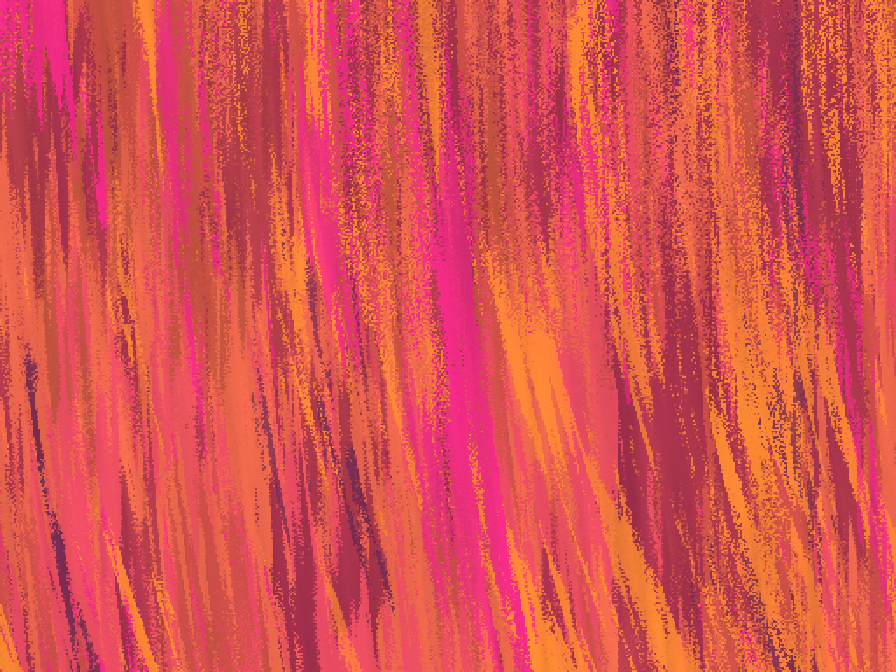
Reproduce this texture procedurally as a Shadertoy shader.

```glsl
// Dry, grainy brush strokes in coral, rose, maroon, orange and magenta, dragged steeply down.

const int LAYERS = 7;
const float GRAIN_ROWS = 384.0;              // grains per canvas height
const vec2 GRAIN_RANGE = vec2(0.09, 0.25);   // calm and rough scatter
const float EDGE = 0.022;                    // softness of paint edges
const float RAGGED = 0.26;                   // length of bristle ends
const float STREAK_TINT = 0.10;
const vec2 OPACITY = vec2(0.62, 1.05);       // thin and thick paint
const vec3 BASE_RED = vec3(0.81, 0.31, 0.28);

// Paint order: coral, rose, rust, maroon, orange, magenta, plum
const vec3 PAINT[LAYERS] = vec3[](
    vec3(0.95, 0.42, 0.30), vec3(0.92, 0.29, 0.39), vec3(0.75, 0.32, 0.24),
    vec3(0.62, 0.18, 0.29), vec3(1.00, 0.54, 0.20), vec3(0.94, 0.16, 0.52),
    vec3(0.47, 0.17, 0.32));
const float CUT[LAYERS] = float[](0.44, 0.575, 0.65, 0.62, 0.60, 0.665, 0.79);
const float LEAN[LAYERS] = float[](0.13, 0.10, 0.06, 0.08, 0.27, 0.17, 0.20);
// Direction in which each paint becomes more common
const vec2 PULL[LAYERS] = vec2[](
    vec2(-0.09, 0.0), vec2(-0.08, -0.02), vec2(0.04, 0.04),
    vec2(0.12, 0.11), vec2(0.13, -0.07), vec2(-0.13, -0.02),
    vec2(0.03, -0.12));

float hash(vec2 p) {
    return fract(sin(dot(p, vec2(127.1, 311.7))) * 43758.55);
}

float noise(vec2 p) {
    vec2 cell = floor(p);
    vec2 f = fract(p);
    f = f * f * (3.0 - 2.0 * f);
    return mix(mix(hash(cell), hash(cell + vec2(1.0, 0.0)), f.x),
               mix(hash(cell + vec2(0.0, 1.0)), hash(cell + vec2(1.0, 1.0)), f.x), f.y);
}

// Slanted coordinates whose strokes turn upright towards the top
vec2 drag(vec2 p, float lean) {
    return vec2(p.x + lean * p.y * (1.3 - 0.55 * p.y), p.y);
}

// Broad strokes, narrow strokes and bristles, all stretched along the drag
float strokes(vec2 q, float seed) {
    q.y += RAGGED * (noise(vec2(q.x * 105.0, q.y * 3.0 + seed)) - 0.5);
    vec2 shift = vec2(seed * 7.3, seed * 3.1);
    return 0.44 * noise(q * vec2(12.0, 2.2) + shift)
         + 0.30 * noise(q * vec2(36.0, 4.5) + shift.yx)
         + 0.26 * noise(q * vec2(125.0, 10.0) + shift);
}

void mainImage(out vec4 fragColor, in vec2 fragCoord) {
    vec2 grain = floor(fragCoord / iResolution.y * GRAIN_ROWS);
    vec2 p = (grain + 0.5) / GRAIN_ROWS;
    vec2 centred = vec2(p.x * iResolution.y / iResolution.x, p.y) - 0.5;

    // Rough patches scatter more grains, most of all near the upper right
    float rough = noise(p * vec2(9.0, 3.0) + 41.0) + 0.5 * (centred.x + centred.y);
    float scatter = mix(GRAIN_RANGE.x, GRAIN_RANGE.y, smoothstep(0.2, 0.95, rough));

    // Straight vertical scratches shared by all paints
    float scratch = noise(vec2(p.x * 230.0, p.y * 1.5 + 9.0)) - 0.5;
    float scratchGain = 0.06 + 0.09 * smoothstep(0.1, 0.4, centred.x);

    // Lay the paints over each other, thin in places
    vec3 colour = BASE_RED;
    for (int i = 0; i < LAYERS; i++) {
        float seed = float(i) * 5.7 + 2.0;
        vec2 q = drag(p, LEAN[i]);
        float cover = strokes(q, seed) + dot(centred, PULL[i]);
        cover += scatter * (hash(grain + seed * 13.0) - 0.5);
        cover += scratch * scratchGain * (i % 2 == 0 ? 1.0 : -1.0);
        float thick = noise(q * vec2(26.0, 3.5) + seed * 11.0);
        float opacity = min(mix(OPACITY.x, OPACITY.y, thick), 1.0);
        float mask = smoothstep(CUT[i] - EDGE, CUT[i] + EDGE, cover);
        colour = mix(colour, PAINT[i], mask * opacity);
    }

    // Thin tonal streaks and slight grain variation
    float tint = noise(vec2((p.x + 0.12 * p.y) * 75.0, p.y * 5.0)) - 0.5;
    tint = STREAK_TINT * tint + 0.03 * (hash(grain + 77.0) - 0.5);
    colour *= 1.0 + tint;
    fragColor = vec4(clamp(colour, 0.0, 1.0), 1.0);
}
```
